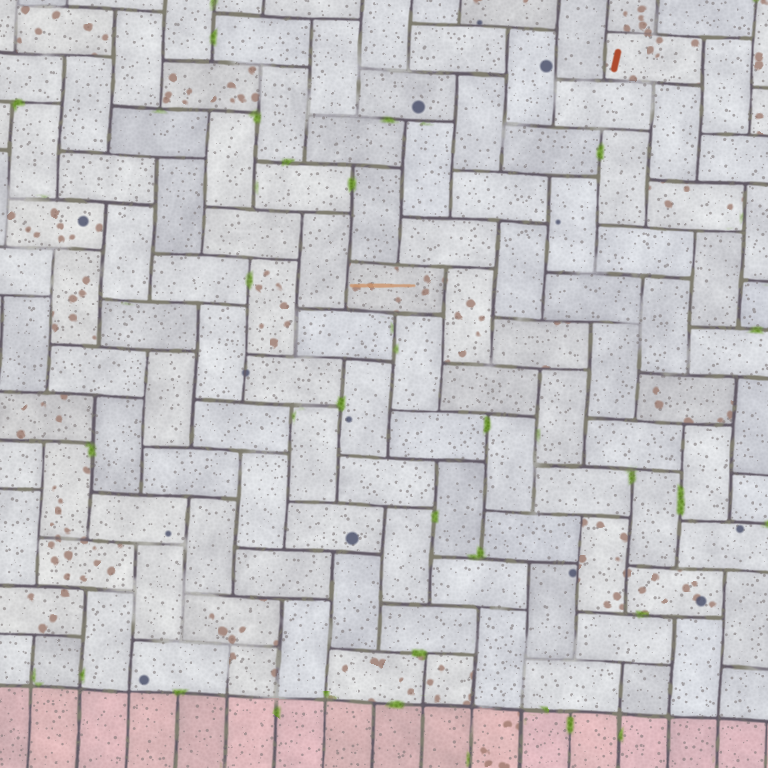
Write a WebGL 1 fragment shader that draws this texture.

```glsl
precision highp float;
// Worn pale herringbone paving, slightly turned, above a course of pink blocks.
uniform vec2 u_resolution;

// Layout: canvas units with y down; one grid cell is half a block.
const vec2 ORIGIN = vec2(0.4540, 0.3415);
const vec2 STEP_X = vec2(0.0639, 0.0030);
const vec2 STEP_Y = vec2(-0.0033, 0.0629);
const float LAST_ROW = 8.0;
const float CURB = 9.07;
const float JOINT_HALF = 0.032;
const float JOINT_SOFT = 0.026;
const float CORNER = 0.04;

// Colours
const vec3 STONE = vec3(0.872, 0.878, 0.887);
const vec3 STONE_GREY = vec3(0.735, 0.735, 0.755);
const vec3 PINK = vec3(0.900, 0.745, 0.750);
const vec3 PINK_GREY = vec3(0.780, 0.665, 0.670);
const vec3 JOINT_DARK = vec3(0.385, 0.355, 0.400);
const vec3 JOINT_SAND = vec3(0.500, 0.490, 0.440);
const vec3 PIT = vec3(0.500, 0.470, 0.470);
const vec3 RUST = vec3(0.600, 0.460, 0.410);
const vec3 STREAK = vec3(0.800, 0.580, 0.420);
const vec3 LEAF = vec3(0.680, 0.300, 0.190);
const vec3 SPOT = vec3(0.310, 0.330, 0.430);
const vec3 MOSS = vec3(0.420, 0.600, 0.160);

const mat2 TURN = mat2(0.8, 0.6, -0.6, 0.8);

vec2 hash2(vec2 p) {
  vec3 a = fract(p.xyx * vec3(0.1031, 0.1030, 0.0973));
  a += dot(a, a.yzx + 33.33);
  return fract((a.xx + a.yz) * a.zy);
}

// Nearest scattered point: distance, then two random values of that point.
vec3 cellular(vec2 p) {
  vec2 base = floor(p);
  vec3 best = vec3(9.0, 0.0, 0.0);
  for (int y = -1; y <= 1; y++) {
    for (int x = -1; x <= 1; x++) {
      vec2 c = base + vec2(float(x), float(y));
      float d = length(c + hash2(c) - p);
      if (d < best.x) best = vec3(d, hash2(c + 71.7));
    }
  }
  return best;
}

// Layered, warped sines, roughly -0.7 to 0.7.
float mottle(vec2 p) {
  float sum = 0.0, amp = 0.5;
  for (int i = 0; i < 5; i++) {
    p = TURN * p * 1.7 + 0.7 * sin(p.yx * 1.3);
    sum += amp * sin(p.x) * sin(p.y + 1.0);
    amp *= 0.65;
  }
  return sum;
}

float roundBox(vec2 p, vec2 halfSize, float r) {
  vec2 d = abs(p) - halfSize + r;
  return length(max(d, 0.0)) + min(max(d.x, d.y), 0.0) - r;
}

float segment(vec2 p, vec2 a, vec2 b) {
  vec2 ab = b - a;
  return length(p - a - ab * clamp(dot(p - a, ab) / dot(ab, ab), 0.0, 1.0));
}

// Low and high corners of the block covering q.
vec4 blockAt(vec2 q) {
  vec2 lo = floor(q);
  if (q.y > CURB) return vec4(lo.x, CURB, lo.x + 1.0, CURB + 2.0);
  lo.y = min(lo.y, LAST_ROW);
  float k = mod(lo.x + lo.y, 4.0);
  vec2 size = k < 1.5 ? vec2(2.0, 1.0) : vec2(1.0, 2.0);
  if (k > 0.5 && k < 1.5) lo.x -= 1.0;
  if (k > 2.5) lo.y -= 1.0;
  vec2 hi = lo + size;
  if (hi.y > LAST_ROW + 0.5) hi.y = CURB;
  return vec4(lo, hi);
}

void main() {
  vec2 uv = gl_FragCoord.xy / u_resolution;
  vec2 d = vec2(uv.x, 1.0 - uv.y) - ORIGIN;
  vec2 q = vec2(d.x * STEP_Y.y - d.y * STEP_Y.x, d.y * STEP_X.x - d.x * STEP_X.y)
         / (STEP_X.x * STEP_Y.y - STEP_X.y * STEP_Y.x);
  float pixel = 1.0 / (u_resolution.y * STEP_Y.y);
  vec2 w = q + 0.012 * sin(q.yx * 2.3 + vec2(0.0, 1.7));

  // Block shape and its own random values
  vec4 block = blockAt(w);
  vec2 rnd = hash2(block.xy + 40.0), rnd2 = hash2(block.xy + 93.0);
  vec2 local = w - 0.5 * (block.xy + block.zw) + 0.02 * (rnd2 - 0.5);
  float rough = mottle(q * 3.1);
  float edge = roundBox(local, 0.5 * (block.zw - block.xy) - JOINT_HALF, CORNER) + 0.016 * rough;

  // Stone tone, cloudy wear, grain
  float cloud = mottle(q * 1.5 + rnd * 30.0);
  float grain = cellular(q * 13.0).x - 0.45;
  float grime = 0.12 + 0.50 * rnd.x * rnd.x * rnd.x + 0.38 * cloud + 0.25 * smoothstep(-0.16, 0.0, edge);
  bool pink = w.y > CURB;
  vec3 col = mix(pink ? PINK : STONE, pink ? PINK_GREY : STONE_GREY, clamp(grime, -0.25, 1.1));
  col += (rnd2.x - 0.35 - 0.6 * uv.x) * vec3(0.018, 0.010, -0.012) + 0.05 * grain + 0.02 * rough;

  // Pits, rust flecks, dark spots
  vec3 pit = cellular(q * 8.0 + 5.0);
  float pitSize = 0.27 * pit.y * step(0.62 - 0.25 * rnd2.y, pit.z);
  col = mix(col, PIT, 0.6 * (1.0 - smoothstep(pitSize - 0.12, pitSize + 0.12, pit.x)) * step(0.01, pitSize));
  vec3 fleck = cellular(q * 4.0 + 0.15 * rough);
  float rusty = step(0.82, rnd2.x) * step(0.78, fleck.y);
  col = mix(col, RUST, 0.75 * rusty * (1.0 - smoothstep(0.16, 0.40, fleck.x + 0.2 * rough)));
  vec3 spot = cellular(q * 0.8 + 3.0);
  float spotSize = mix(0.04, 0.11, spot.z * spot.z);
  col = mix(col, SPOT, 0.85 * step(0.93, spot.y) * (1.0 - smoothstep(spotSize - 0.03, spotSize + 0.02, spot.x)));

  // Sandy joints, pale where filled in
  float soft = max(JOINT_SOFT, 0.7 * pixel);
  float joint = smoothstep(-soft, soft, edge);
  joint *= 1.0 - 0.65 * smoothstep(0.25, 0.60, mottle(q * 0.45 + 8.0));
  col = mix(col, mix(JOINT_DARK, JOINT_SAND, smoothstep(-0.25, 0.45, rough)), joint);

  // Moss tufts along the joints, denser by the curb
  vec3 tuft = cellular(q * 1.1 + 17.0);
  float nearCurb = 1.0 - smoothstep(0.1, 0.4, abs(w.y - CURB));
  float moss = step(0.80 - 0.35 * nearCurb, tuft.y) * (1.0 - smoothstep(0.08, 0.24, tuft.x + 0.12 * rough));
  col = mix(col, MOSS + 0.2 * grain, 0.85 * moss * smoothstep(-0.09, 0.0, edge));

  // One rusty streak and one fallen leaf
  float streak = segment(q, vec2(0.08, 0.48), vec2(1.35, 0.42)) + 0.02 * rough;
  col = mix(col, STREAK, 0.8 * (1.0 - smoothstep(0.01, 0.055, streak)));
  float leaf = segment(q, vec2(5.25, -4.60), vec2(5.19, -4.25));
  col = mix(col, LEAF, 1.0 - smoothstep(0.04, 0.09, leaf));

  gl_FragColor = vec4(clamp(col, 0.0, 1.0), 1.0);
}
```
